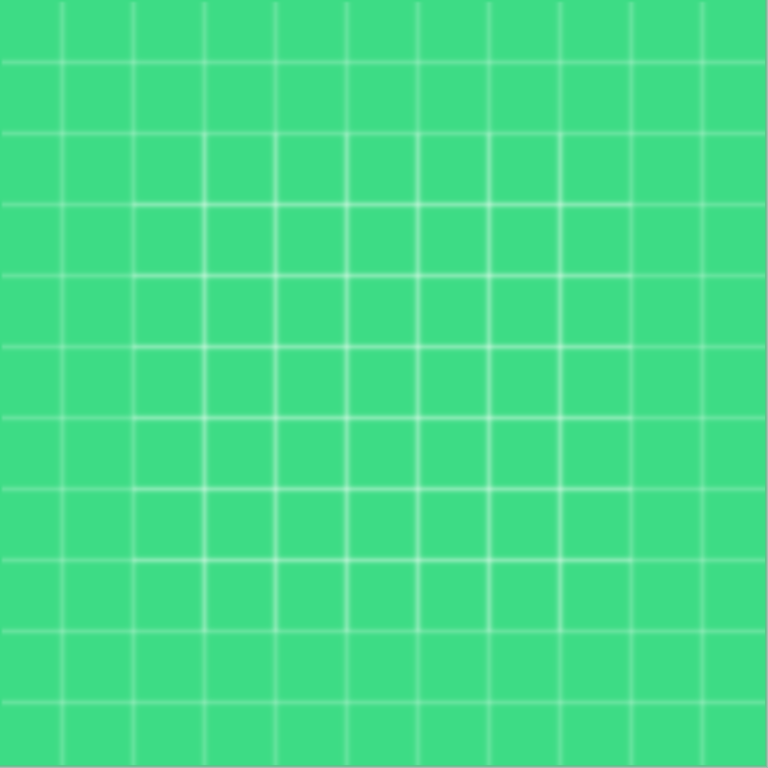
Reproduce this pattern procedurally as a three.js fragment shader.

```glsl
// Green field ruled with a ten by ten grid of soft pale lines, doubled in the middle.
varying vec2 vUv;

const vec3 FIELD_COLOR = vec3(0.24, 0.862, 0.52);
const vec3 LINE_COLOR = vec3(1.0);
const vec3 RIM_COLOR = vec3(0.66, 0.75, 0.70);
const vec3 RIM_SHADE_COLOR = vec3(0.39, 0.74, 0.54);
const float LINE_COUNT = 10.0;
const float FIRST_LINE = 0.0811;      // from the left and from the top
const float PITCH = 0.09261;
const float UPRIGHT_SOFTNESS = 0.0044; // reach of the line profiles
const float LEVEL_SOFTNESS = 0.0040;
const float UPRIGHT_OPACITY = 0.185;
const float LEVEL_OPACITY = 0.195;
const float LINE_FALLOFF = 1.7;       // lower gives a sharper core, wider shoulders
const float INNER_FIRST = 2.0;        // index range of the doubled lines
const float INNER_LAST = 7.0;
const float INNER_OVERHANG = 1.0;     // how far they run past that range, in cells
const float END_FADE = 0.04;          // softness of their ends, in cells
const float MARGIN = 0.005;           // lines fade out this close to the border
const float RIM_WIDTH = 0.0018;
const float RIM_SHADE_WIDTH = 0.0036;
const float RIM_FADE = 0.0008;

// Opacity profile across a blurred line.
float softLine(float offset, float softness) {
  return exp(-pow(abs(offset) / softness, LINE_FALLOFF));
}

// Soft-edged interval from lo to hi.
float within(float x, float lo, float hi, float fade) {
  return smoothstep(lo - fade, lo + fade, x)
       * (1.0 - smoothstep(hi - fade, hi + fade, x));
}

// Share of the field left uncovered by the lines across one axis.
float uncovered(float across, float along, float softness, float opacity) {
  float cell = (across - FIRST_LINE) / PITCH;
  float index = clamp(floor(cell + 0.5), 0.0, LINE_COUNT - 1.0);
  float line = opacity * softLine((cell - index) * PITCH, softness);

  // A second stroke lies over the inner lines.
  float isInner = step(INNER_FIRST - 0.5, index) * step(index, INNER_LAST + 0.5);
  float inner = isInner * within((along - FIRST_LINE) / PITCH,
      INNER_FIRST - INNER_OVERHANG, INNER_LAST + INNER_OVERHANG, END_FADE);

  float ends = smoothstep(0.0, MARGIN, min(along, 1.0 - along));
  return (1.0 - line * ends) * (1.0 - line * inner);
}

// Coverage of a border strip of the given width along the bottom and right.
float rim(vec2 p, float width) {
  float edge = 1.0 - width;
  return smoothstep(edge - RIM_FADE, edge + RIM_FADE, max(p.x, p.y));
}

void main() {
  vec2 p = vec2(vUv.x, 1.0 - vUv.y);

  // Grid
  float clear = uncovered(p.x, p.y, UPRIGHT_SOFTNESS, UPRIGHT_OPACITY)
              * uncovered(p.y, p.x, LEVEL_SOFTNESS, LEVEL_OPACITY);
  vec3 color = mix(LINE_COLOR, FIELD_COLOR, clear);

  // Thin grey rim with a darker green inside it
  color = mix(color, RIM_SHADE_COLOR, rim(p, RIM_SHADE_WIDTH));
  color = mix(color, RIM_COLOR, rim(p, RIM_WIDTH));

  gl_FragColor = vec4(color, 1.0);
}
```
